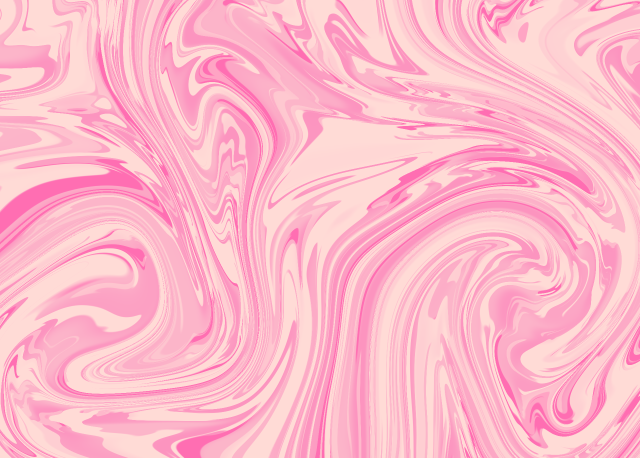
Write a Shadertoy shader that draws this background.

```glsl
// Marbled pink paint: stretched noise bands in cream, pink and hot pink.
// The plane is bent by smooth noise and wound up by four vortices, then
// the bands are cut by thresholds and averaged over a small sample grid.

const vec3 CREAM = vec3(1.0, 0.86, 0.84);
const vec3 PALE_PINK = vec3(0.99, 0.71, 0.79);
const vec3 DEEP_PINK = vec3(0.99, 0.58, 0.75);
const vec3 HOT_PINK = vec3(1.0, 0.43, 0.70);
const int GRID = 3;

float hash(vec2 p) {
    return fract(sin(dot(p, vec2(127.1, 311.7))) * 43758.5);
}

// Value noise with a quintic fade, so that bent bands stay smooth
float noise(vec2 p) {
    vec2 i = floor(p), f = fract(p);
    vec2 u = f * f * f * (f * (f * 6.0 - 15.0) + 10.0);
    float low = mix(hash(i), hash(i + vec2(1, 0)), u.x);
    float high = mix(hash(i + vec2(0, 1)), hash(i + vec2(1, 1)), u.x);
    return mix(low, high, u.y);
}

vec2 warp(vec2 p, float scale, float amount) {
    vec2 shift = vec2(noise(p * scale + 3.7), noise(p * scale + 41.3));
    return p + amount * (2.0 * shift - 1.0);
}

vec2 swirl(vec2 p, vec2 center, float radius, float turn) {
    vec2 d = p - center;
    float a = turn * exp(-dot(d, d) / (radius * radius));
    float c = cos(a), s = sin(a);
    return center + vec2(c * d.x - s * d.y, s * d.x + c * d.y);
}

// Two staggered rows of vortices, larger in the lower row
vec2 windUp(vec2 p) {
    for (int k = 0; k < 4; k++) {
        float col = float(k % 2), row = float(k / 2);
        vec2 center = vec2(0.24 + 0.86 * col + 0.22 * row,
                           0.25 + 0.05 * col + 0.46 * row);
        float radius = 0.25 + 0.07 * col - 0.06 * row;
        float turn = mix(3.8, -3.0, row);
        p = swirl(p, center, radius, turn);
    }
    return p;
}

// Bands of uneven width that taper slowly along their length
float bands(vec2 q, float density, float seed) {
    vec2 s = q * vec2(density, 6.0) + seed;
    float medium = noise(s * vec2(2.3, 1.4) + 9.2);
    float fine = noise(s * vec2(5.1, 1.8) + 33.6);
    return 0.45 * noise(s) + 0.33 * medium + 0.22 * fine;
}

float cut(float value, float level) {
    return smoothstep(level - 0.012, level + 0.012, value);
}

vec3 marble(vec2 p) {
    // Flow coordinates: x runs across the bands, y along them
    vec2 q = warp(p, 2.3, 0.09);
    q = windUp(q);
    q = warp(q, 3.1, 0.15);
    q = warp(q, 6.4, 0.085);
    q = warp(q, 13.0, 0.03);
    q.x -= 0.22 * q.y;

    // Softly streaked ground
    float streak = noise(q * vec2(32.0, 9.0) + 71.0);
    vec3 color = mix(DEEP_PINK, PALE_PINK, smoothstep(0.15, 0.85, streak));

    // Hot pools and strands, then cream on top
    color = mix(color, HOT_PINK, cut(bands(q, 22.0, 23.0), 0.63));
    color = mix(color, CREAM, 0.5 * cut(bands(q, 60.0, 57.0), 0.61));
    color = mix(color, CREAM, cut(bands(q, 36.0, 5.0), 0.53));

    // Thin pink veil over parts of the cream
    float veil = smoothstep(0.5, 0.85, noise(q * vec2(38.0, 8.0) + 90.0));
    return mix(color, PALE_PINK, 0.35 * veil * smoothstep(0.7, 0.86, color.g));
}

void mainImage(out vec4 fragColor, in vec2 fragCoord) {
    vec3 sum = vec3(0.0);
    for (int k = 0; k < GRID * GRID; k++) {
        vec2 cell = vec2(float(k % GRID), float(k / GRID));
        vec2 offset = (cell + 0.5) / float(GRID) - 0.5;
        sum += marble((fragCoord + offset) / iResolution.y);
    }
    fragColor = vec4(sum / float(GRID * GRID), 1.0);
}
```
